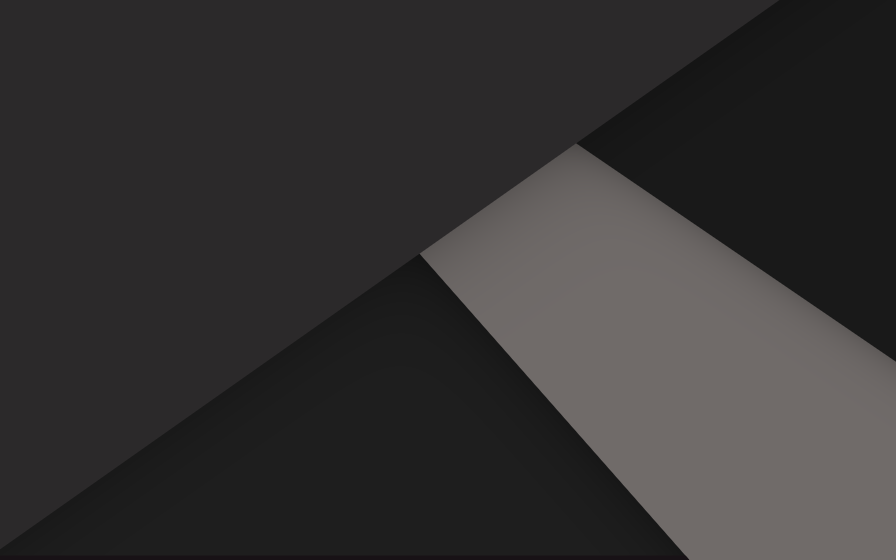
Write a Shadertoy shader that draws this background.

```glsl
// Overlapping sheets of dark card: a charcoal sheet above a long diagonal,
// with a grey band running out from under it between two near-black sheets.
// Each sheet is a half-plane, and each raised edge drops a soft shadow.

const float ASPECT = 1.6;

// Edges, each given by two points in units of the canvas height
const vec2 TOP_A   = vec2(0.0, 0.019);
const vec2 TOP_B   = vec2(1.392, 1.0);
const vec2 RIGHT_A = vec2(1.029, 0.744);
const vec2 RIGHT_B = vec2(1.6, 0.354);
const vec2 LEFT_A  = vec2(0.75, 0.546);
const vec2 LEFT_B  = vec2(1.231, 0.0);
const float STRIP_HEIGHT = 0.008;

const vec3 CHARCOAL    = vec3(0.170, 0.162, 0.166);
const vec3 GREY        = vec3(0.440, 0.420, 0.413);
const vec3 LEFT_BLACK  = vec3(0.119, 0.119, 0.119);
const vec3 RIGHT_BLACK = vec3(0.099, 0.099, 0.099);
const vec3 STRIP_PLUM  = vec3(0.095, 0.070, 0.085);

// Shadows: x = strength at the edge, y = falloff length
const vec2 TOP_SHADOW   = vec2(0.19, 0.060);
const vec2 RIGHT_SHADOW = vec2(0.17, 0.030);
const vec2 LEFT_SHADOW  = vec2(0.26, 0.050);

// Signed distance to the line from a to b, positive on its left
float lineDistance(vec2 p, vec2 a, vec2 b) {
    vec2 dir = normalize(b - a);
    vec2 rel = p - a;
    return dir.x * rel.y - dir.y * rel.x;
}

// Brightness factor at a distance from a raised edge
float shadowFactor(float d, vec2 shadow) {
    float t = max(d, 0.0) / shadow.y;
    return 1.0 - shadow.x * exp(-t);
}

// Smooth coverage, one pixel wide
float coverage(float d) {
    return clamp(d * iResolution.y + 0.5, 0.0, 1.0);
}

void mainImage(out vec4 fragColor, in vec2 fragCoord) {
    vec2 p = fragCoord / iResolution.xy * vec2(ASPECT, 1.0);

    float topSide   = lineDistance(p, TOP_A, TOP_B);
    float rightSide = lineDistance(p, RIGHT_A, RIGHT_B);
    float leftSide  = lineDistance(p, LEFT_A, LEFT_B);

    // Lower left sheet, shaded by the grey band
    vec3 color = LEFT_BLACK * shadowFactor(-leftSide, LEFT_SHADOW);

    // Grey band, shaded by the right sheet
    vec3 band = GREY * shadowFactor(-rightSide, RIGHT_SHADOW);
    color = mix(color, band, coverage(leftSide));

    // Right sheet
    color = mix(color, RIGHT_BLACK, coverage(rightSide));

    // Shadow of the top sheet over everything below it
    color *= shadowFactor(-topSide, TOP_SHADOW);

    // Thin strip along the foot of the lower left sheet
    float strip = coverage(STRIP_HEIGHT - p.y) * coverage(-leftSide);
    color = mix(color, STRIP_PLUM, strip);

    // Top sheet
    color = mix(color, CHARCOAL, coverage(topSide));

    fragColor = vec4(color, 1.0);
}
```
